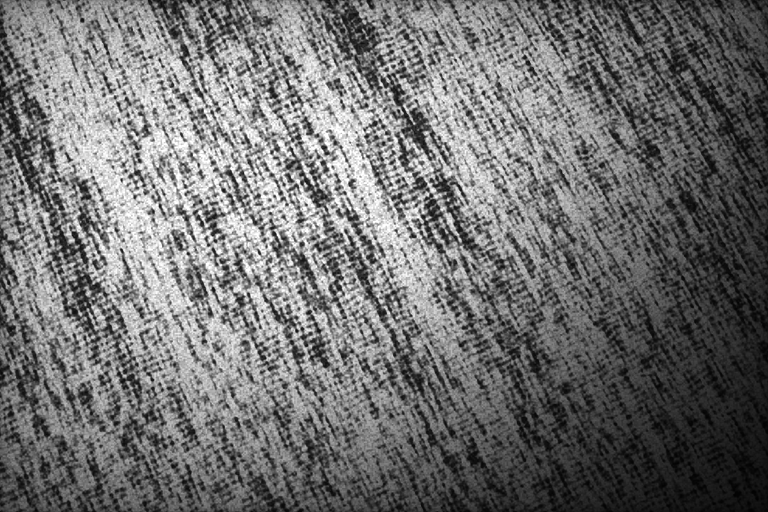
Give the GLSL for this texture, as a WebGL 1 fragment shader.

```glsl
precision highp float;
// Slanted silvery woven cloth with worn streaks, lit from the upper left.
uniform vec2 u_resolution;

#define SLANT 0.42          // sideways run of the warp at the left
#define FAN 0.15            // extra slant toward the right
#define WARP_COUNT 135.0    // warp threads per unit height
#define WEFT_COUNT 74.0     // weft rows per unit height
#define LIGHT_CENTER vec2(0.40, 0.68)
#define LIGHT_FALLOFF vec2(0.34, 1.25)
#define LIGHT_LEVEL 1.08
#define SHADOW_LEVEL 0.14
#define GRAIN 0.24
#define EDGE_SOFTNESS 0.48
#define GAP_BIAS 0.15       // higher values leave fewer dark gaps

float hash(vec2 p) {
  vec3 q = fract(vec3(p.xyx) * 0.1031);
  q += dot(q, q.yzx + 33.33);
  return fract((q.x + q.y) * q.z);
}

float noise(vec2 p) {
  vec2 cell = floor(p);
  vec2 f = fract(p);
  f = f * f * (3.0 - 2.0 * f);
  return mix(mix(hash(cell), hash(cell + vec2(1.0, 0.0)), f.x),
             mix(hash(cell + vec2(0.0, 1.0)), hash(cell + 1.0), f.x), f.y);
}

// Soft lobe across the warp
float lobe(float x, float center, float width) {
  float t = (x - center) / width;
  return exp(-t * t);
}

// Broad worn (negative) and exposed (positive) bands
float bands(float across, float depth) {
  float upper = 1.0 - smoothstep(0.2, 0.5, depth);
  float b = 0.34 * lobe(across, -0.075, 0.040);
  b += 0.18 * lobe(across, -0.22, 0.045);
  b -= 0.18 * lobe(across, -0.14, 0.028);
  b -= 0.38 * lobe(across, 0.065, 0.042);
  b -= 0.16 * lobe(across, 0.22, 0.100) * upper;
  b += 0.12 * lobe(across, 0.20, 0.050) * smoothstep(0.3, 0.6, depth);
  b += 0.34 * lobe(across, 0.33, 0.050) * (1.0 - smoothstep(0.04, 0.18, depth));
  b += 0.16 * lobe(across, 0.45, 0.045);
  b -= 0.26 * lobe(across, 0.535, 0.040);
  b += 0.28 * lobe(across, 0.660, 0.050);
  b -= 0.20 * lobe(across, 0.76, 0.040);
  b -= 0.10 * lobe(across, 0.95, 0.060);
  b += 0.20 * lobe(across, 1.10, 0.060);
  b += 0.20 * lobe(across, 1.27, 0.080);
  return b * (1.0 - 0.8 * smoothstep(0.4, 0.9, depth));
}

void main() {
  vec2 uv = gl_FragCoord.xy / u_resolution;
  vec2 p = gl_FragCoord.xy / u_resolution.y;
  float depth = 1.0 - p.y;

  // Cloth coordinates: across the fanning warp and along it
  float across = (p.x - SLANT * depth) / (1.0 + FAN * depth);
  float along = 0.89 * (0.5 * p.x + depth);
  across += 0.006 * (noise(vec2(across * 9.0, along * 6.0) + 40.0) - 0.5);

  // Long streaks and broken warp dashes
  float streak = noise(vec2(across * 46.0 + 80.0, along * 2.5)) - 0.5;
  float fine = noise(vec2(across * WARP_COUNT + 50.0, along * 9.0 + 9.0)) - 0.5;
  float dash = noise(vec2(across * WARP_COUNT * 1.35 + 60.0, along * 48.0)) - 0.5;

  // Uneven weft rows crossing the warp
  float sway = noise(vec2(across * 40.0 + 70.0, along * 18.0));
  float weft = sin(6.2832 * (along * WEFT_COUNT + 0.6 * sway));
  float patchy = noise(vec2(across * 20.0 + 30.0, along * 7.0));

  // Dark gaps between the raised threads
  float gap = 0.85 * bands(across, depth) + 0.14 * streak + 0.52 * fine;
  gap += 0.90 * dash + weft * (0.06 + 0.16 * patchy);
  gap += 0.50 * (noise(p * 240.0 + 20.0) - 0.5);
  float dark = smoothstep(-EDGE_SOFTNESS, EDGE_SOFTNESS, gap - GAP_BIAS);

  // Glow, shaded lower right corner, edge falloff and fibre grain
  vec2 away = p - LIGHT_CENTER;
  float light = LIGHT_LEVEL * exp(-dot(away * away, LIGHT_FALLOFF));
  light *= 1.0 - 0.70 * smoothstep(1.05, 2.2, p.x + 0.75 * depth);
  vec2 rim = 4.0 * uv * (1.0 - uv);
  light *= pow(max(rim.x * rim.y, 0.0), 0.08);
  float grain = noise(p * 330.0) - 0.5;
  float tone = light * mix(0.88, SHADOW_LEVEL, dark);
  tone *= 1.0 + GRAIN * grain;
  tone += 0.5 * GRAIN * grain * light;

  gl_FragColor = vec4(vec3(clamp(tone, 0.0, 1.0)), 1.0);
}
```
